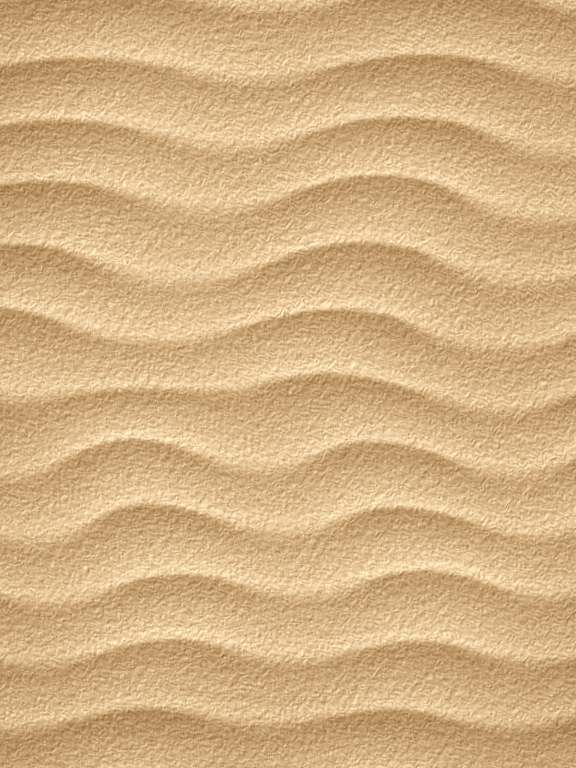
A Shadertoy shader for this texture:

```glsl
// Wind-rippled sand: wavy ridges with a lit crest, a shadow below it and a
// slow climb back to light. A bent vertical phase gives the ridges, and
// embossed value noise lit from above gives the fine grains.

float hash(vec2 cell) {
    return fract(sin(dot(cell, vec2(127.1, 311.7))) * 43758.5453);
}

float noise(vec2 p) {
    vec2 cell = floor(p);
    vec2 f = fract(p);
    f = f * f * (3.0 - 2.0 * f);
    float low = mix(hash(cell), hash(cell + vec2(1, 0)), f.x);
    float high = mix(hash(cell + vec2(0, 1)), hash(cell + vec2(1, 1)), f.x);
    return mix(low, high, f.y);
}

// Height difference towards the light, on a turned and warped lattice
float grainRelief(vec2 p, float frequency) {
    mat2 turn = mat2(0.8, 0.6, -0.6, 0.8);
    vec2 q = p * frequency;
    q += 1.6 * vec2(noise(q * 0.37), noise(q * 0.37 + 19.0));
    return noise(turn * q) - noise(turn * (q + vec2(-0.45, 0.8)));
}

// Upward bend of the ridges: long waves above, shorter ones below
float ridgeLift(float x, float depth) {
    float longWave = cos(6.2832 * (x - 0.58 + 0.36 * depth) / 0.45);
    longWave *= mix(0.010, 0.023, smoothstep(0.03, 0.25, depth));
    longWave *= mix(0.65, 1.0, smoothstep(0.1, 0.4, x));
    float shortWave = cos(6.2832 * (x - 0.2 + 0.03 * sin(depth * 14.0)) / 0.33);
    shortWave *= mix(0.016, 0.008, smoothstep(0.7, 0.95, depth));
    return mix(longWave, shortWave, smoothstep(0.42, 0.6, depth));
}

// Light across one ripple, from t = 0 at a crest down to t = 1 at the next
float rippleLight(float t, float valley) {
    float light = 0.27 + 0.48 * smoothstep(0.05, 0.88, t)
                + 0.20 * smoothstep(0.76, 1.0, t);
    float crestEdge = mix(0.11, 0.38, valley);
    light = mix(0.95, light, smoothstep(0.0, crestEdge, t));
    return mix(light, 0.6, 0.3 * valley);
}

void mainImage(out vec4 fragColor, in vec2 fragCoord) {
    vec2 p = fragCoord / iResolution.y;
    vec2 uv = fragCoord / iResolution.xy;
    float depth = 1.0 - p.y;

    // Ripples
    float lift = ridgeLift(p.x, depth);
    float wobble = (noise(p * vec2(5.0, 8.0)) - 0.5) * 0.016
                 + (noise(p * 45.0) - 0.5) * 0.001;
    float phase = (depth + lift + wobble - 0.077) / 0.0848;
    float valley = 1.0 - smoothstep(-0.02, 0.012, lift);
    float light = rippleLight(fract(phase), valley);

    // Broad unevenness and darker borders
    light += 0.12 * (noise(p * vec2(5.0, 12.0) + 31.0) - 0.5);
    vec2 border = abs(uv - 0.5) * 2.0;
    light += 0.05 - 0.1 * pow(border.x, 4.0) - 0.1 * pow(border.y, 4.0);
    light -= 0.06 * smoothstep(0.75, 1.0, depth);

    // Grains, with small dark pits between them
    float grain = 0.50 * grainRelief(p, 350.0)
                + 0.22 * grainRelief(p + 3.7, 200.0);
    float pits = smoothstep(0.82, 0.95, noise(p * 290.0 + 57.0));
    light += grain - 0.14 * pits;

    // Tint, with slightly warmer midtones
    vec3 shadedSand = vec3(0.64, 0.49, 0.31);
    vec3 sunlitSand = vec3(0.95, 0.84, 0.67);
    vec3 sand = mix(shadedSand, sunlitSand, light);
    float midtone = max(0.0, 4.0 * light * (1.0 - light));
    sand -= vec3(0.0, 0.014, 0.024) * midtone;
    fragColor = vec4(clamp(sand, 0.0, 1.0), 1.0);
}
```
